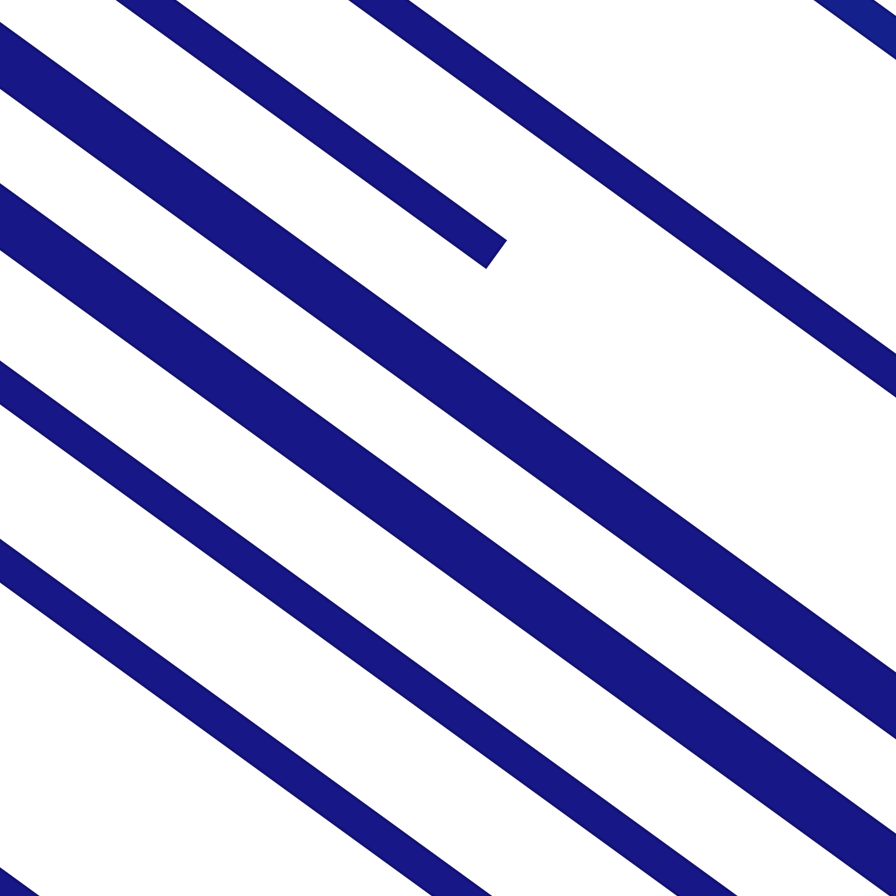
Give the GLSL for this pattern, as a WebGL 1 fragment shader.

```glsl
precision highp float;

uniform vec2 u_resolution;

#define SLOPE 0.726
#define FIRST_BAND 0.0618
#define PITCH 0.18
#define SPREAD 0.0085
#define WOBBLE 0.0069
#define THICK 0.0374
#define THIN 0.0245
#define SHORT_END 0.6155
#define RIM 0.003

const vec3 PAPER = vec3(1.0);
const vec3 NAVY = vec3(0.09, 0.09, 0.53);
const vec3 RIM_NAVY = vec3(0.04, 0.04, 0.38);
const vec3 CORNER_BLUE = vec3(0.08, 0.13, 0.55);

// Height where a band's centre line meets the left side, measured downward
float bandCentre(float k) {
  float drift = sign(k) * SPREAD * max(abs(k) - 1.0, 0.0);
  float wobble = step(1.5, k) * WOBBLE * cos(2.1 * (k - 3.0));
  return FIRST_BAND + PITCH * k + drift + wobble;
}

void main() {
  vec2 p = gl_FragCoord.xy / u_resolution;
  p.y = 1.0 - p.y;
  float pixel = 1.0 / min(u_resolution.x, u_resolution.y);

  // Axes along and across the slanted bands
  float stretch = length(vec2(1.0, SLOPE));
  float along = (p.x + SLOPE * p.y) / stretch;
  float drop = p.y - SLOPE * p.x;

  // Nearest band edge; two rows are left empty
  float d = 1.0;
  for (int i = -4; i <= 5; i++) {
    float k = float(i);
    if (abs(mod(k, 7.0) - 4.0) < 0.5) continue;
    float halfWidth = abs(k - 0.5) < 1.0 ? THICK : THIN;
    float band = (abs(drop - bandCentre(k)) - halfWidth) / stretch;
    // The row above the thick pair stops at a square end
    if (i == -1) band = max(band, along - SHORT_END);
    d = min(d, band);
  }

  // Flat ink with a thin darker rim, bluer in the top right corner
  vec3 ink = mix(CORNER_BLUE, NAVY, smoothstep(-0.6, -0.5, drop));
  ink = mix(ink, RIM_NAVY, 0.7 * smoothstep(-RIM - pixel, -RIM * 0.3, d));
  float cover = 1.0 - smoothstep(-0.75 * pixel, 0.75 * pixel, d);
  gl_FragColor = vec4(mix(PAPER, ink, cover), 1.0);
}
```
